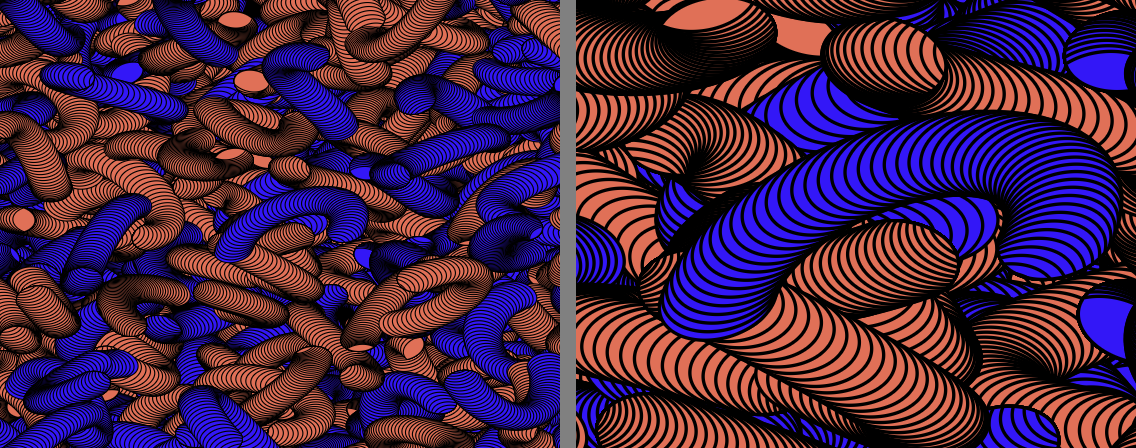
Left, the full canvas; right, a detail of the centre.
Give the GLSL for this pattern, as a WebGL 2 fragment shader.

```glsl
#version 300 es
precision highp float;
// Overlapping winding stacks of outlined coral and blue discs.

#define DISCS 42                      // discs in one stack
#define HIDDEN 14                     // further discs, seen only inside the end disc
#define DISC_RADII vec2(0.046, 0.031)
#define LINE_WIDTH 0.0025
#define CELL vec2(0.09, 0.045)        // one stack starts in each cell
#define WINDOW ivec2(5, 7)            // cells whose stacks can reach a point
#define MIN_SWING vec2(0.06, 0.03)
#define MAX_SWING vec2(0.13, 0.095)
#define MAX_TILT 0.3
#define CORAL vec3(0.88, 0.44, 0.34)
#define BLUE vec3(0.20, 0.09, 0.97)
#define INK vec3(0.0)

uniform vec2 u_resolution;
out vec4 fragColor;

vec4 hash4(vec2 p) {
    vec4 q = fract(p.xyxy * vec4(0.1031, 0.1030, 0.0973, 0.1099));
    q += dot(q, q.wzxy + 33.33);
    return fract((q.xxyz + q.yzzw) * q.zywx);
}

// Approximate signed distance to an ellipse at the origin
float ellipseDistance(vec2 p, vec2 radii) {
    vec2 q = p / radii;
    float f = length(q);
    return f * (f - 1.0) / (length(q / radii) + 1e-5);
}

// Smooth wandering path of a stack
vec2 pathOffset(float t, vec2 swing, vec2 rate, vec2 phase) {
    return swing * cos(phase + rate * t);
}

// Adds one stack behind what is already there; rgb is colour, a is what still shows through
void addStack(vec2 p, vec2 cell, float pixel, inout vec4 layer) {
    vec4 place = hash4(cell + 11.0);
    vec2 swing = mix(MIN_SWING, MAX_SWING, place.zw);
    vec2 local = p - (cell + place.xy) * CELL;
    if (any(greaterThan(abs(local), swing + DISC_RADII + 0.004))) return;

    vec4 motion = hash4(cell + 57.0);
    vec2 rate = mix(vec2(2.2), vec2(4.5), motion.xy);
    vec2 phase = 6.2832 * motion.zw;
    vec4 style = hash4(cell + 113.0);
    vec3 fill = style.x < 0.5 ? CORAL : BLUE;
    float tilt = MAX_TILT * (2.0 * style.y - 1.0);
    mat2 turn = mat2(cos(tilt), -sin(tilt), sin(tilt), cos(tilt));

    float endDistance = ellipseDistance(turn * (local - pathOffset(1.0, swing, rate, phase)), DISC_RADII);

    // Newest disc first; discs past the end are clipped to the end disc
    int first = endDistance < pixel ? DISCS + HIDDEN : DISCS;
    for (int i = first; i >= 0; i--) {
        float t = float(i) / float(DISCS);
        vec2 q = turn * (local - pathOffset(t, swing, rate, phase));
        float d = ellipseDistance(q, DISC_RADII);
        if (i > DISCS) d = max(d, endDistance);
        if (d > pixel) continue;

        float cover = clamp(0.5 - d / pixel, 0.0, 1.0);
        float face = clamp(0.5 - (d + LINE_WIDTH) / pixel, 0.0, 1.0);
        layer.rgb += layer.a * cover * mix(INK, fill, face);
        layer.a *= 1.0 - cover;
        if (layer.a < 0.01) return;
    }
}

void main() {
    float pixel = 1.0 / u_resolution.y;
    vec2 p = gl_FragCoord.xy * pixel;
    ivec2 base = ivec2(floor(p / CELL)) - WINDOW / 2;
    vec4 layer = vec4(0.0, 0.0, 0.0, 1.0);

    // Front to back: each depth step picks the one nearby cell of that depth class
    for (int k = 0; k < WINDOW.x * WINDOW.y; k++) {
        ivec2 depthClass = ivec2(2 * k, 3 * k) % WINDOW;
        ivec2 cell = base + (depthClass - base + WINDOW * 100) % WINDOW;
        addStack(p, vec2(cell), pixel, layer);
        if (layer.a < 0.01) break;
    }
    fragColor = vec4(layer.rgb + layer.a * INK, 1.0);
}
```
